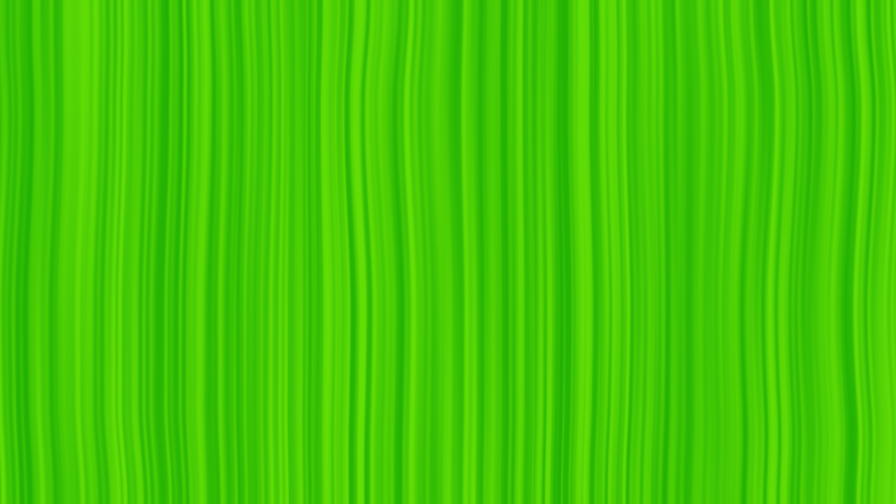
Give the GLSL for this background, as a Shadertoy shader.

```glsl
const vec3 DARK_GREEN = vec3(0.125, 0.69, 0.01);
const vec3 LIME_GREEN = vec3(0.39, 0.87, 0.02);

// Streak layers, from broad bands to hairlines: cells per canvas height
const int LAYERS = 4;
const float STREAK_FREQ[LAYERS] = float[](8.0, 38.0, 88.0, 150.0);
const float STREAK_GAIN[LAYERS] = float[](0.26, 0.44, 0.84, 1.2);
const float STREAK_DRIFT = 0.45;  // slow change of tone along a streak
const float MEAN_TONE = 0.51;
const float TONE_REACH = 0.55;    // soft limit on either side of the mean

const vec2 SWAY_FREQ = vec2(4.0, 2.6);
const float SWAY_SIZE = 0.026;
const float EDGE_CALM = 0.2;      // streaks straighten near top and bottom
const float CROWD_FREQ = 4.0;     // uneven spacing across the width
const float CROWD_SIZE = 0.06;

float hash(vec2 cell) {
    return fract(sin(dot(cell, vec2(127.1, 311.7))) * 43758.5453);
}

float valueNoise(vec2 p) {
    vec2 cell = floor(p);
    vec2 f = fract(p);
    vec2 w = f * f * (3.0 - 2.0 * f);
    float low = mix(hash(cell), hash(cell + vec2(1.0, 0.0)), w.x);
    float high = mix(hash(cell + vec2(0.0, 1.0)), hash(cell + vec2(1.0, 1.0)), w.x);
    return mix(low, high, w.y);
}

// Sideways position after bending and bunching the streaks
float swayedX(vec2 p) {
    float calm = smoothstep(0.0, EDGE_CALM, min(p.y, 1.0 - p.y));
    float sway = valueNoise(p * SWAY_FREQ + 17.0) - 0.5;
    float x = p.x + SWAY_SIZE * calm * sway;
    return x + CROWD_SIZE * valueNoise(vec2(x * CROWD_FREQ, 5.0));
}

float streakTone(vec2 p) {
    float x = swayedX(p);
    float swing = 0.0;
    for (int i = 0; i < LAYERS; i++) {
        float seed = 47.3 * float(i + 1);
        vec2 q = vec2(x * STREAK_FREQ[i] + seed, p.y * STREAK_DRIFT + seed);
        swing += STREAK_GAIN[i] * (valueNoise(q) - 0.5);
    }
    return MEAN_TONE + TONE_REACH * tanh(swing / TONE_REACH);
}

void mainImage(out vec4 fragColor, in vec2 fragCoord) {
    vec2 p = fragCoord / iResolution.y;
    fragColor = vec4(mix(DARK_GREEN, LIME_GREEN, streakTone(p)), 1.0);
}
```
